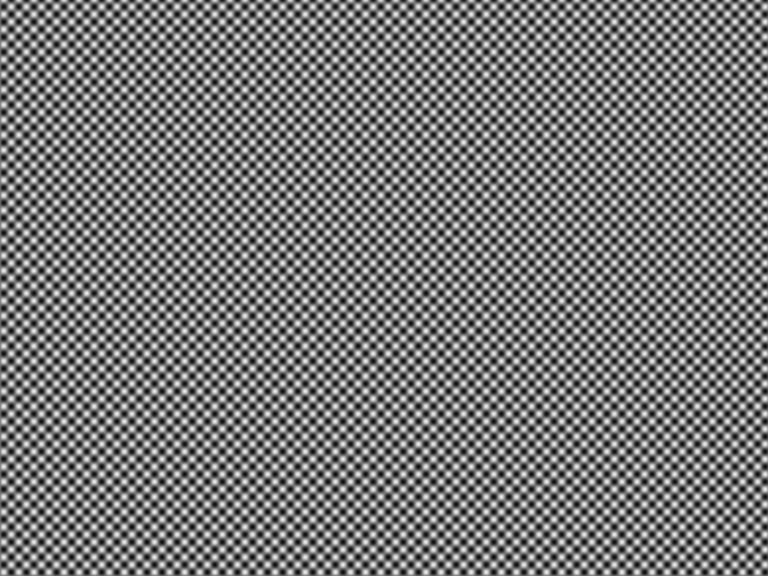
A Shadertoy shader for this pattern:

```glsl
// Soft gray checkerboard of round light and dark spots, woven from two crossed sine waves.

// Product of crossed waves: +1 at light spots, -1 at dark spots
float crossedWaves(vec2 cell) {
    vec2 wave = sin(6.2831853 * cell);
    return wave.x * wave.y;
}

void mainImage(out vec4 fragColor, in vec2 fragCoord) {
    // Square cells, sized by the canvas height
    vec2 cell = 38.2 * fragCoord / iResolution.y;
    float spots = crossedWaves(cell);

    // Slight curve keeps the dark spots from reaching black
    float gray = 0.455 + 0.435 * spots + 0.03 * spots * spots;
    fragColor = vec4(vec3(gray), 1.0);
}
```
